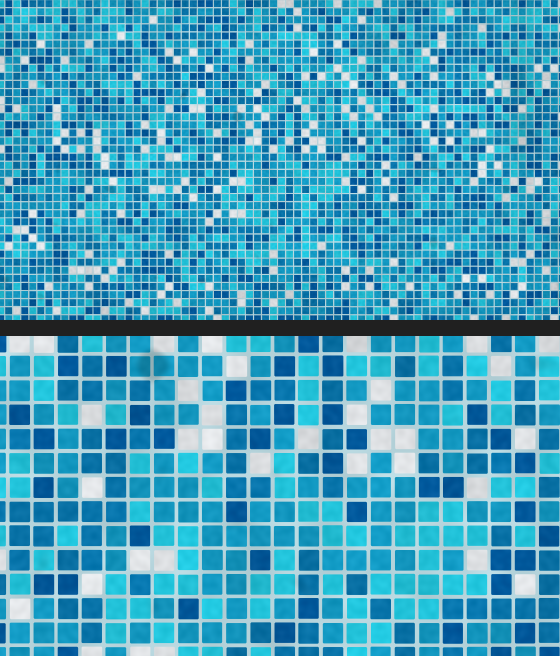
Top: the whole. Bottom: its middle third, enlarged.
This texture is drawn by a WebGL 2 fragment shader. Its source:

```glsl
#version 300 es
precision highp float;

uniform vec2 u_resolution;
out vec4 outColor;

const vec2 TILE_COUNT = vec2(69.8, 39.6);
const vec2 GRID_OFFSET = vec2(0.41, 0.35);
const float GROUT_WIDTH = 0.15;
const float CORNER_RADIUS = 0.06;

const vec3 GROUT = vec3(0.71, 0.83, 0.86);
const vec3 WHITE = vec3(0.87, 0.88, 0.89);
const vec3 CYAN = vec3(0.13, 0.76, 0.85);
const vec3 AZURE = vec3(0.07, 0.59, 0.75);
const vec3 BLUE = vec3(0.03, 0.45, 0.66);
const vec3 DEEP = vec3(0.00, 0.34, 0.60);

float hash(vec2 p, float seed) {
  vec3 q = fract(vec3(p.xyx) * 0.1031 + seed * 0.137);
  q += dot(q, q.yzx + 33.33);
  return fract((q.x + q.y) * q.z);
}

vec2 gradient(vec2 cell, float seed) {
  float angle = 6.2832 * hash(cell, seed);
  return vec2(cos(angle), sin(angle));
}

float gradientNoise(vec2 p, float seed) {
  vec2 i = floor(p), f = fract(p);
  vec2 w = f * f * f * (f * (f * 6.0 - 15.0) + 10.0);
  float a = dot(gradient(i, seed), f);
  float b = dot(gradient(i + vec2(1, 0), seed), f - vec2(1, 0));
  float c = dot(gradient(i + vec2(0, 1), seed), f - vec2(0, 1));
  float d = dot(gradient(i + vec2(1, 1), seed), f - vec2(1, 1));
  return mix(mix(a, b, w.x), mix(c, d, w.x), w.y);
}

float roundedBox(vec2 p, vec2 halfSize, float radius) {
  vec2 q = abs(p) - halfSize + radius;
  return length(max(q, 0.0)) + min(max(q.x, q.y), 0.0) - radius;
}

// Weighted random choice of glaze
vec3 glaze(float pick) {
  if (pick < 0.08) return WHITE;
  if (pick < 0.30) return CYAN;
  if (pick < 0.62) return AZURE;
  if (pick < 0.85) return BLUE;
  return DEEP;
}

// Tile face: shade per tile plus faint mottling
vec3 tileColor(vec2 cell, vec2 p) {
  float shade = 1.0 + 0.10 * (hash(cell, 2.0) - 0.5);
  float mottle = 0.05 * gradientNoise(p * 2.7, 3.0);
  return glaze(hash(cell, 1.0)) * shade + mottle;
}

// Signed distance to a slightly misplaced, uneven tile
float tileDistance(vec2 cell, vec2 local) {
  vec2 shift = 0.03 * (vec2(hash(cell, 4.0), hash(cell, 5.0)) - 0.5);
  vec2 trim = 0.015 * (vec2(hash(cell, 6.0), hash(cell, 7.0)) - 0.5);
  vec2 halfSize = vec2(0.5 - 0.5 * GROUT_WIDTH) + trim;
  return roundedBox(local - shift, halfSize, CORNER_RADIUS);
}

vec3 groutColor(vec2 p) {
  return GROUT * (1.0 + 0.10 * gradientNoise(p * 0.6, 8.0));
}

// Broad stains, vertical streaks and dim borders
float weathering(vec2 p, vec2 uv) {
  float cloud = 0.05 * gradientNoise(p * 0.13, 9.0);
  float streak = 0.04 * gradientNoise(p * vec2(0.4, 0.05), 10.0);
  float rightStain = 0.07 * smoothstep(0.04, 0.0, abs(uv.x - 0.93));
  rightStain *= smoothstep(0.2, 0.6, uv.y);
  vec2 border = abs(uv - 0.5) * 2.0;
  float dim = 0.05 * pow(max(border.x, border.y), 6.0);
  return 1.0 + cloud + streak - rightStain - dim;
}

void main() {
  vec2 uv = gl_FragCoord.xy / u_resolution;
  vec2 p = uv * TILE_COUNT + GRID_OFFSET;
  vec2 cell = floor(p);
  float pixel = TILE_COUNT.y / u_resolution.y;

  float coverage = clamp(0.5 - tileDistance(cell, fract(p) - 0.5) / pixel, 0.0, 1.0);
  vec3 color = mix(groutColor(p), tileColor(cell, p), coverage);

  // Sparse grime specks
  float grime = smoothstep(0.42, 0.6, gradientNoise(p * 0.45, 11.0));
  color = mix(color, color * vec3(0.82, 0.84, 0.84), grime);

  outColor = vec4(clamp(color * weathering(p, uv), 0.0, 1.0), 1.0);
}
```
